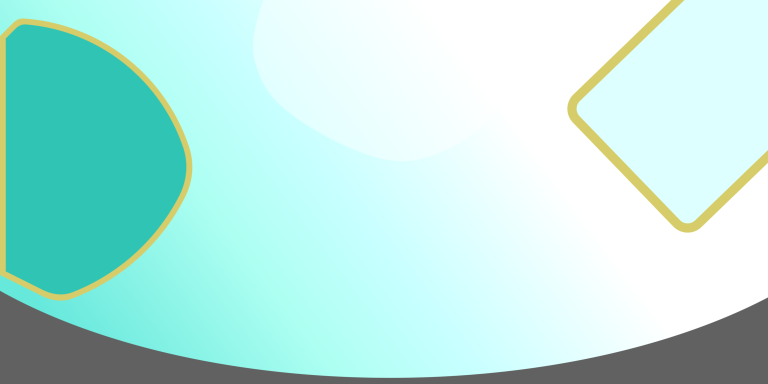
Write a Shadertoy shader that draws this background.

```glsl
// Soft mint-to-white oval stage on grey, with a gold-rimmed teal pebble,
// a faint pale pebble and a gold-rimmed tilted card.
// Pebbles are smooth intersections of discs and half planes; y spans 0..1.

const vec3 GREY  = vec3(0.38);
const vec3 GOLD  = vec3(0.84, 0.80, 0.41);
const vec3 TEAL  = vec3(0.19, 0.77, 0.71);
const vec3 DEEP  = vec3(0.40, 0.91, 0.86);
const vec3 MINT  = vec3(0.68, 1.00, 0.95);
const vec3 ICE   = vec3(0.78, 1.00, 1.00);
const vec3 CARD  = vec3(0.87, 1.00, 1.00);
const vec3 WHITE = vec3(1.0);

// Position of x between a and b, limited to 0..1
float ramp(float a, float b, float x) {
    return clamp((x - a) / (b - a), 0.0, 1.0);
}

// Antialiased coverage of a signed distance
float fill(float d) {
    float pixel = 1.0 / iResolution.y;
    return 1.0 - smoothstep(-0.7 * pixel, 0.7 * pixel, d);
}

float smoothMax(float a, float b, float k) {
    float h = max(k - abs(a - b), 0.0) / k;
    return max(a, b) + 0.25 * k * h * h;
}

float disc(vec2 p, vec2 center, float radius) {
    return length(p - center) - radius;
}

float halfPlane(vec2 p, vec2 edgePoint, vec2 normal) {
    return dot(p - edgePoint, normalize(normal));
}

float ellipse(vec2 p, vec2 radii) {
    float k = length(p / radii);
    return k * (k - 1.0) / max(length(p / (radii * radii)), 1e-4);
}

float roundedBox(vec2 p, vec2 halfSize, float radius) {
    vec2 q = abs(p) - halfSize + radius;
    return length(max(q, 0.0)) + min(max(q.x, q.y), 0.0) - radius;
}

vec2 rotate(vec2 p, float angle) {
    float c = cos(angle), s = sin(angle);
    return vec2(c * p.x + s * p.y, c * p.y - s * p.x);
}

float tealPebble(vec2 p) {
    float d = smoothMax(disc(p, vec2(0.028, 0.464), 0.489),
                        disc(p, vec2(-0.006, 0.734), 0.547), 0.035);
    d = smoothMax(d, halfPlane(p, vec2(0.0, 0.284), vec2(-1.0, -2.0)), 0.03);
    d = smoothMax(d, halfPlane(p, vec2(0.0, 0.906), vec2(-1.0, 1.0)), 0.012);
    return max(d, -p.x);
}

float palePebble(vec2 p) {
    float d = smoothMax(disc(p, vec2(1.010, 0.935), 0.359),
                        disc(p, vec2(1.219, 1.333), 0.781), 0.02);
    return smoothMax(d, halfPlane(p, vec2(0.651, 0.896), vec2(-3.0, 1.0)), 0.03);
}

// Diagonal wash, deepest at the lower left
vec3 wash(vec2 p) {
    float t = p.x - 0.75 * (1.0 - p.y);
    vec3 col = mix(DEEP, MINT, ramp(-0.5, 0.15, t));
    col = mix(col, ICE, ramp(0.15, 0.5, t));
    return mix(col, WHITE, ramp(0.5, 1.1, t));
}

// Paints a shape with a rim lying inside its edge
vec3 rimmed(vec3 base, float d, float rim, vec3 inside) {
    return mix(base, mix(GOLD, inside, fill(d + rim)), fill(d));
}

void mainImage(out vec4 fragColor, in vec2 fragCoord) {
    vec2 p = fragCoord / iResolution.y;

    // Oval stage
    float stage = ellipse(p - vec2(1.016, 0.685), vec2(1.354, 0.669));
    vec3 col = mix(GREY, wash(p), fill(stage));

    // Translucent pebble
    col = mix(col, WHITE, 0.45 * fill(palePebble(p)));

    // Gold-rimmed shapes
    col = rimmed(col, tealPebble(p), 0.015, TEAL);
    vec2 cardPos = rotate(p - vec2(1.904, 0.817), 0.768);
    float card = roundedBox(cardPos, vec2(0.391, 0.240), 0.052);
    col = rimmed(col, card, 0.024, CARD);

    fragColor = vec4(col, 1.0);
}
```
